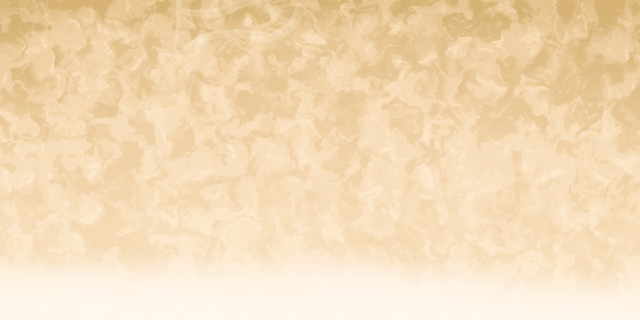
Write a Shadertoy shader that draws this background.

```glsl
// Mottled parchment with curling smoke at the top and pale mist along the bottom.

float hash(vec2 p) {
    vec3 q = fract(p.xyx * vec3(0.1031, 0.1030, 0.0973));
    q += dot(q, q.yzx + 33.33);
    return fract((q.x + q.y) * q.z);
}

float noise(vec2 p) {
    vec2 i = floor(p), f = fract(p);
    f = f * f * (3.0 - 2.0 * f);
    return mix(mix(hash(i), hash(i + vec2(1, 0)), f.x),
               mix(hash(i + vec2(0, 1)), hash(i + vec2(1, 1)), f.x), f.y);
}

float fbm(vec2 p) {
    float sum = 0.0, amp = 0.5;
    for (int i = 0; i < 4; i++) {
        sum += amp * noise(p);
        p = mat2(1.6, 1.2, -1.2, 1.6) * p + 7.3;
        amp *= 0.5;
    }
    return sum / 0.9375;
}

vec2 bezier(vec2 a, vec2 b, vec2 c, float t) {
    return mix(mix(a, b, t), mix(b, c, t), t);
}

// Translucent sheet along a curve, with bright folded edges and faded ends.
float ribbon(vec2 p, vec2 a, vec2 b, vec2 c, float startWidth, float endWidth) {
    const int STEPS = 14;
    float nearest = 1e3, along = 0.0, side = 0.0;
    vec2 from = a;
    for (int i = 1; i <= STEPS; i++) {
        vec2 to = bezier(a, b, c, float(i) / float(STEPS));
        vec2 d = to - from, q = p - from;
        float h = clamp(dot(q, d) / dot(d, d), 0.0, 1.0);
        float dist = length(q - d * h);
        if (dist < nearest) {
            nearest = dist;
            along = (float(i - 1) + h) / float(STEPS);
            side = sign(d.x * q.y - d.y * q.x);
        }
        from = to;
    }
    float width = mix(startWidth, endWidth, along);
    float s = side * nearest / width;
    float sheet = 0.45 * (1.0 - smoothstep(0.6, 1.1, abs(s))) * (0.75 + 0.25 * s);
    float leftFold = exp(-pow((nearest * side - width) / 0.0035, 2.0));
    float rightFold = exp(-pow((nearest * side + width) / 0.004, 2.0));
    float ends = smoothstep(0.0, 0.25, along) * (1.0 - smoothstep(0.85, 1.0, along));
    return ends * (sheet + 0.5 * leftFold + 0.3 * rightFold);
}

float smoke(vec2 p) {
    if (p.x < 0.35 || p.x > 1.25 || p.y < 0.5) return 0.0;
    p += 0.012 * (vec2(noise(p * 13.0), noise(p * 13.0 + 40.0)) - 0.5);
    // Rising plume and the strand above it
    float d = 0.8 * ribbon(p, vec2(0.50, 0.56), vec2(0.52, 0.77), vec2(0.66, 0.91), 0.085, 0.008);
    d += 0.7 * ribbon(p, vec2(0.555, 0.80), vec2(0.55, 0.92), vec2(0.57, 1.04), 0.004, 0.006);
    // Curls bending to the right
    d += ribbon(p, vec2(0.54, 0.81), vec2(0.64, 0.945), vec2(0.88, 0.87), 0.006, 0.014);
    d += ribbon(p, vec2(0.76, 0.88), vec2(0.92, 0.86), vec2(0.947, 1.0), 0.005, 0.015);
    d += ribbon(p, vec2(0.54, 0.98), vec2(0.64, 0.92), vec2(0.82, 1.03), 0.005, 0.016);
    d += 0.8 * ribbon(p, vec2(0.80, 1.05), vec2(0.84, 0.93), vec2(0.93, 0.92), 0.016, 0.006);
    // Faint side wisps
    d += 0.3 * ribbon(p, vec2(0.63, 0.71), vec2(0.66, 0.79), vec2(0.72, 0.87), 0.02, 0.005);
    d += 0.25 * ribbon(p, vec2(0.96, 0.63), vec2(1.10, 0.79), vec2(1.17, 1.02), 0.02, 0.003);
    return d;
}

// Tan to cream ramp
vec3 parchment(float tone) {
    vec3 col = mix(vec3(0.84, 0.70, 0.46), vec3(0.90, 0.77, 0.57), smoothstep(0.0, 0.3, tone));
    col = mix(col, vec3(0.94, 0.82, 0.65), smoothstep(0.25, 0.52, tone));
    col = mix(col, vec3(0.97, 0.87, 0.73), smoothstep(0.48, 0.75, tone));
    return mix(col, vec3(0.99, 0.91, 0.80), smoothstep(0.75, 1.1, tone));
}

void mainImage(out vec4 fragColor, in vec2 fragCoord) {
    vec2 p = fragCoord / iResolution.y;
    p.x *= 2.0 * iResolution.y / iResolution.x;

    // Broad light: darker at the top and toward the upper corners
    float tone = 0.84 - 0.43 * smoothstep(0.2, 0.95, p.y) - 0.24 * smoothstep(0.84, 1.02, p.y);
    tone -= 0.13 * smoothstep(0.45, 1.0, abs(p.x - 1.0)) * smoothstep(0.25, 0.8, p.y);
    tone += 0.22 * (fbm(p * 3.5 + 11.0) - 0.5);

    // Blotches and small ragged flakes
    vec2 warp = vec2(fbm(p * 17.0), fbm(p * 17.0 + 31.0)) - 0.5;
    float blotch = fbm(p * 21.0 + warp * 2.5);
    float flake = fbm(p * 38.0 + warp * 5.0 + 90.0);
    tone += 0.32 * (smoothstep(0.34, 0.66, blotch) - 0.5);
    tone += 0.16 * smoothstep(0.60, 0.70, flake) + 0.15 * (flake - 0.5);
    vec3 col = parchment(tone);

    // Smoke
    col = mix(col, vec3(1.0, 0.95, 0.86), 0.72 * (1.0 - exp(-1.1 * smoke(p))));

    // Bottom mist, lower on the right
    float level = p.y + 0.05 * smoothstep(1.2, 1.9, p.x) + 0.05 * (fbm(p * 7.0 + 5.0) - 0.5);
    float mist = 1.0 - smoothstep(0.10, 0.24, level);
    vec3 mistColor = mix(vec3(1.0, 0.97, 0.925), vec3(0.995, 0.945, 0.88), smoothstep(0.0, 0.2, level));
    mistColor += 0.012 * (blotch - 0.5);
    col = mix(col, mistColor, mist);

    fragColor = vec4(col, 1.0);
}
```
